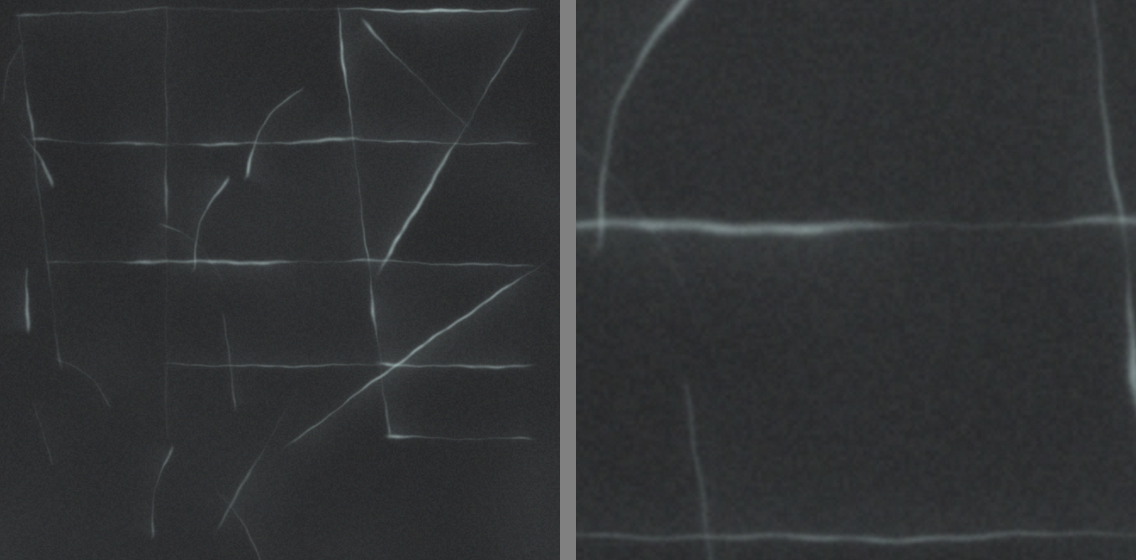
Left, the full canvas; right, a detail of the centre.
This texture is drawn by a three.js fragment shader. Its source:

```glsl
varying vec2 vUv;

const vec3 SHEET = vec3(0.157, 0.160, 0.166);
const vec3 SHEEN = vec3(0.87, 1.0, 0.99);
const float PI = 3.14159;

float hash(vec2 p) {
  vec3 q = fract(p.xyx * 0.1031);
  q += dot(q, q.yzx + 33.33);
  return fract((q.x + q.y) * q.z);
}

float noise(vec2 p) {
  vec2 cell = floor(p), f = fract(p);
  f = f * f * (3.0 - 2.0 * f);
  float low = mix(hash(cell), hash(cell + vec2(1.0, 0.0)), f.x);
  float high = mix(hash(cell + vec2(0.0, 1.0)), hash(cell + 1.0), f.x);
  return mix(low, high, f.y);
}

// Light on a fold from a to b: a thin broken glint and a one-sided glow
float crease(vec2 p, vec2 a, vec2 b, float bend, float seed, float gain) {
  vec2 span = b - a;
  float len = length(span);
  vec2 dir = span / len;
  float along = dot(p - a, dir);
  float t = along / len;
  float side = dir.x * (p.y - a.y) - dir.y * (p.x - a.x);
  side += bend * len * sin(PI * clamp(t, 0.0, 1.0));
  side += 0.0012 * sin(along * 41.0 + seed) + 0.0006 * sin(along * 133.0 + seed * 2.0);
  float ends = smoothstep(-0.06, 0.07, t) * (1.0 - smoothstep(0.92, 1.08, t));
  float glint = pow(noise(vec2(along * 11.0 + seed, seed * 7.0)), 2.5);
  float chips = 0.65 + 0.5 * noise(vec2(along * 75.0, seed * 5.0));
  float width = mix(0.0018, 0.0036, glint);
  float core = exp(-side * side / (width * width));
  float lit = step(0.5, hash(vec2(seed, 3.0)));
  float spread = mix(0.006, 0.024, mix(1.0 - step(0.0, side), step(0.0, side), lit));
  float glow = exp(-abs(side) / spread);
  return gain * ends * (core * chips * (0.07 + 0.75 * glint) + glow * (0.03 + 0.12 * glint));
}

// Crossing of fold row i (from the top) and fold column j (from the left)
vec2 node(float i, float j) {
  float y = 0.98 - 0.236 * i + 0.0028 * i * i * i + 0.012 * (hash(vec2(i, j)) - 0.5);
  float lean = 0.12 * abs(sin(0.5 * PI * (j - 1.0)));
  return vec2(0.03 + 0.25 * j + 0.018 * j * j + lean * (1.0 - y), y);
}

float foldGrid(vec2 p) {
  float light = 0.0;
  for (int r = 0; r < 5; r++) {
    for (int c = 0; c < 3; c++) {
      float i = float(r), j = float(c);
      float seed = 3.0 * i + j + 1.0;
      vec2 corner = node(i, j);
      float across = (0.4 + 0.25 * j) * (0.6 + 0.6 * hash(vec2(seed, 9.0)));
      across *= step(i, 2.5 + j) * mix(1.0, 0.15, step(i, 0.5) * step(abs(j - 1.0), 0.5));
      light += crease(p, corner, node(i, j + 1.0), 0.01, seed, across);
      float down = mix(0.38, 0.95, step(1.5, j)) * (1.0 - 0.22 * i) * step(i, 2.5 + 0.5 * j);
      light += crease(p, corner, node(i + 1.0, j), 0.008, seed + 20.0, max(down, 0.0));
    }
  }
  return light;
}

// Long slanting folds that cut over the grid
float diagonals(vec2 p) {
  float light = crease(p, vec2(0.93, 0.94), vec2(0.685, 0.53), 0.0, 41.0, 0.6);
  light += crease(p, vec2(0.97, 0.53), vec2(0.53, 0.215), 0.01, 42.0, 0.85);
  light += crease(p, vec2(0.65, 0.96), vec2(0.835, 0.775), 0.01, 43.0, 0.5);
  light += crease(p, vec2(0.53, 0.30), vec2(0.39, 0.06), 0.0, 44.0, 0.25);
  return light;
}

// Short bent wrinkles, mostly toward the left
float wrinkles(vec2 p) {
  float light = 0.0;
  for (int k = 0; k < 11; k++) {
    float seed = 60.0 + float(k);
    float u = hash(vec2(seed, 1.0)), v = hash(vec2(seed, 2.0));
    vec2 start = vec2(0.02 + 0.75 * u * u, 0.12 + 0.08 * float(k));
    float angle = -PI * (0.2 + 0.5 * v);
    vec2 reach = (0.09 + 0.11 * u) * vec2(cos(angle), sin(angle));
    light += crease(p, start, start + reach, 0.3 * (v - 0.5), seed, 0.25 + 0.35 * v);
  }
  return light;
}

// Broad smoky haze from warped sines and soft noise
float haze(vec2 p) {
  vec2 q = p + 0.05 * sin(p.yx * 9.0 + vec2(1.0, 4.0));
  float waves = 0.5 + 0.25 * sin(q.x * 13.0 + q.y * 5.0) + 0.25 * sin(q.y * 17.0 - q.x * 6.0);
  float puffs = noise(q * 6.0 + 8.0);
  return 0.010 * waves + 0.030 * puffs * puffs + 0.010 * (1.0 - p.y);
}

vec3 grain(vec2 p) {
  float fine = hash(floor(p * 512.0)) - 0.5;
  float soft = noise(p * 330.0) - 0.5;
  vec3 tint = vec3(noise(p * 250.0 + 31.0), noise(p * 250.0 + 67.0), noise(p * 250.0 + 95.0));
  return vec3(0.014 * fine + 0.028 * soft) + 0.012 * (tint - 0.5);
}

void main() {
  float light = haze(vUv) + foldGrid(vUv) + diagonals(vUv) + wrinkles(vUv);
  light = 0.8 * (1.0 - exp(-light / 0.8));
  gl_FragColor = vec4(SHEET + SHEEN * light + grain(vUv), 1.0);
}
```
